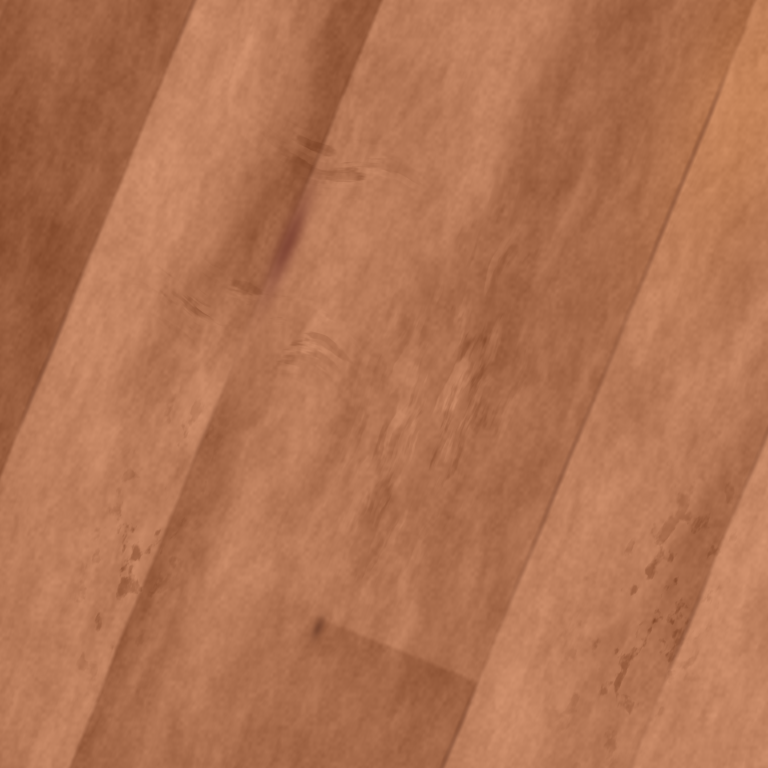
Write a three.js fragment shader that draws this texture.

```glsl
// Slanted wooden floor planks with soft grain, curly wrinkles, flecks and worn seams.
varying vec2 vUv;

const float PITCH = 0.2257;       // plank width across the grain
const float FIRST_SEAM = 0.0833;  // offset of plank 0
const float JOINT = 0.338;        // end joint position along plank 1
const vec2 SLANT = vec2(0.926, 0.377);
const vec3 DARK_WOOD = vec3(0.56, 0.33, 0.21);
const vec3 LIGHT_WOOD = vec3(0.81, 0.56, 0.42);
const vec3 RED_STAIN = vec3(0.46, 0.23, 0.18);
const vec3 SEAM_COLOR = vec3(0.44, 0.25, 0.17);

float hash(vec2 p) {
  return fract(sin(dot(p, vec2(127.1, 311.7))) * 43758.5453);
}

float noise(vec2 p) {
  vec2 i = floor(p), f = fract(p);
  f = f * f * (3.0 - 2.0 * f);
  return mix(mix(hash(i), hash(i + vec2(1.0, 0.0)), f.x),
             mix(hash(i + vec2(0.0, 1.0)), hash(i + vec2(1.0, 1.0)), f.x), f.y);
}

float fbm(vec2 p) {
  float sum = 0.0, amp = 0.5;
  for (int i = 0; i < 4; i++) {
    sum += amp * noise(p);
    p = p * 2.03 + 17.3;
    amp *= 0.5;
  }
  return sum / 0.9375;
}

// Soft elliptical mask
float blob(vec2 p, vec2 center, vec2 radius) {
  vec2 q = (p - center) / radius;
  return exp(-dot(q, q));
}

// Base brightness of each plank
float baseTone(float row) {
  if (row < -2.5) return 0.40;
  if (row < -1.5) return 0.19;
  if (row < -0.5) return 0.77;
  if (row < 0.5) return 0.62;
  if (row < 1.5) return 0.44;
  return row < 2.5 ? 0.77 : 0.86;
}

// Plank brightness with its shading; f runs across the plank, t along it
float plankTone(float row, float f, float t) {
  float tone = baseTone(row);
  if (row == -1.0) tone -= 0.62 * smoothstep(0.4, 0.95, f) * smoothstep(0.52, 0.8, t);
  if (row == 0.0) {
    tone += 0.12 * smoothstep(0.75, 1.0, t);
    tone -= 0.28 * (1.0 - smoothstep(0.0, 0.4, f)) * (1.0 - smoothstep(0.5, 0.72, t));
    tone -= 0.10 * (1.0 - smoothstep(0.2, 0.5, t));
  }
  if (row == 1.0) {
    tone += 0.12 * (1.0 - smoothstep(0.0, 0.6, f)) * (1.0 - smoothstep(0.6, 0.9, t));
    float below = 1.0 - smoothstep(JOINT - 0.004, JOINT + 0.004, t);
    tone -= below * (0.14 + 0.16 * smoothstep(JOINT - 0.1, JOINT, t));
  }
  if (row == 2.0) tone -= 0.5 * smoothstep(0.55, 1.0, f) * blob(vec2(t), vec2(0.6), vec2(0.28));
  return tone;
}

// Ragged marks, thresholded from stretched noise
float marks(vec2 p, vec2 scale, float level) {
  return smoothstep(level, level + 0.16, fbm(p * scale + 31.7));
}

void main() {
  // x across the planks, y along them
  vec2 p = vec2(vUv.x * SLANT.x - vUv.y * SLANT.y, vUv.x * SLANT.y + vUv.y * SLANT.x);
  float wobble = 0.005 * (fbm(vec2(p.y * 9.0, 2.0)) - 0.5);
  float across = (p.x - FIRST_SEAM + wobble) / PITCH;
  float row = floor(across + 0.5);  // nearest seam
  float d = across - row;

  // Planks on both sides of the seam, blended
  float softness = row == 1.0 ? 0.12 : 0.014;
  float tone = mix(plankTone(row - 1.0, 1.0 + min(d, 0.0), p.y),
                   plankTone(row, max(d, 0.0), p.y), smoothstep(-softness, softness, d));

  // Mottling, long fibres and fine texture
  vec2 warped = p + 0.016 * vec2(fbm(p * 12.0), fbm(p * 12.0 + 40.0));
  tone += 0.50 * (fbm(warped * vec2(10.0, 5.0)) - 0.5);
  tone += 0.42 * (fbm(warped * vec2(40.0, 9.0) + 8.0) - 0.5);
  tone += 0.32 * (fbm(warped * vec2(95.0, 38.0)) - 0.5);
  tone += 0.15 * (noise(vUv * 190.0) - 0.5);

  // Long streaks in the middle
  float streakArea = blob(p, vec2(0.352, 0.66), vec2(0.085, 0.22));
  tone += 0.30 * streakArea * marks(warped, vec2(65.0, 12.0), 0.54);
  tone -= 0.34 * streakArea * marks(warped + 3.0, vec2(60.0, 14.0), 0.56);

  // Curly wrinkles across the grain
  float wrinkleArea = blob(p, vec2(0.085, 0.662), vec2(0.11, 0.04))
                    + 0.7 * blob(p, vec2(0.128, 0.894), vec2(0.09, 0.03));
  vec2 curl = warped + vec2(0.0, 0.012 * sin(p.x * 26.0));
  tone -= 0.55 * wrinkleArea * marks(curl, vec2(17.0, 62.0), 0.52);
  tone += 0.18 * wrinkleArea * marks(curl + vec2(0.0, 0.008), vec2(17.0, 62.0), 0.52);

  // Small flecks
  float fleckArea = blob(p, vec2(0.054, 0.35), vec2(0.05, 0.17))
                  + blob(p, vec2(0.711, 0.50), vec2(0.07, 0.17));
  tone -= 0.55 * fleckArea * marks(warped, vec2(62.0, 36.0), 0.59);
  vec3 color = mix(DARK_WOOD, LIGHT_WOOD, clamp(tone - 0.02, -0.3, 1.15));

  // Warm tint, red stain and joint nick
  color += vec3(0.0, -0.01, -0.04) * blob(p, vec2(0.58, 1.18), vec2(0.10, 0.24));
  color = mix(color, RED_STAIN, 0.8 * blob(p, vec2(0.090, 0.772), vec2(0.012, 0.07)));
  color = mix(color, SEAM_COLOR, 0.8 * blob(p, vec2(0.315, 0.325), vec2(0.006, 0.014)));

  // Thin worn seam lines
  float wear = smoothstep(0.35, 0.8, noise(vec2(p.y * 8.0, row * 5.3)));
  float strength = row == 1.0 ? 0.0 : 0.06 + 0.36 * wear;
  color = mix(color, SEAM_COLOR, strength * (1.0 - smoothstep(0.0, 0.025, abs(d))));
  gl_FragColor = vec4(color, 1.0);
}
```
